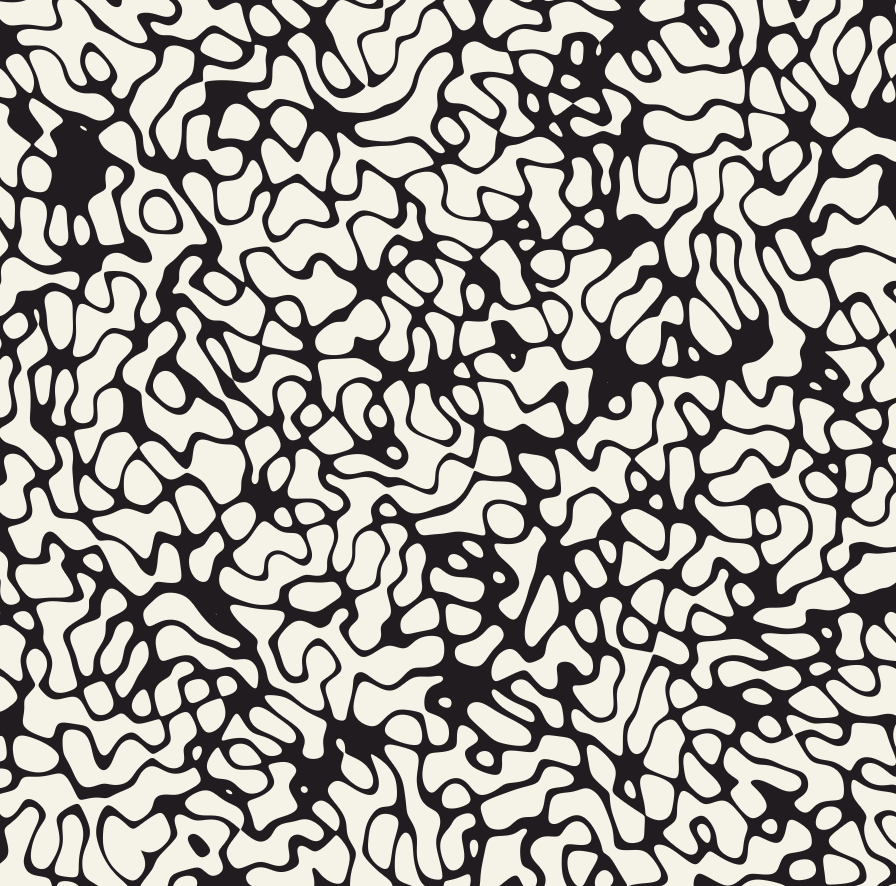
A Shadertoy shader for this pattern:

```glsl
// Draws a labyrinth of black ink veins and blots on cream paper.
// Many sine waves with scattered headings, lengths and phases add up to a
// smooth random field; the band of heights around zero is inked.

float hash(float n) {
    return fract(sin(n * 91.345 + 4.7) * 4758.54);
}

// Layered sines: x = height with unit variance, yz = its slope
vec3 waveField(vec2 p) {
    const int waves = 64;
    vec3 sum = vec3(0.0);
    for (int i = 0; i < waves; i++) {
        float id = float(i);
        float heading = id * 2.39996 + 0.3 * hash(id + 70.0);
        float frequency = mix(50.0, 158.0, fract(id * 0.75488));
        vec2 k = frequency * vec2(cos(heading), sin(heading));
        float phase = dot(k, p) + 6.28318 * hash(id);
        sum += vec3(sin(phase), k * cos(phase));
    }
    return sum / sqrt(0.5 * float(waves));
}

void mainImage(out vec4 fragColor, in vec2 fragCoord) {
    vec3 paper = vec3(0.96, 0.95, 0.91);
    vec3 ink = vec3(0.13, 0.11, 0.12);

    // Canvas width is one unit
    vec2 p = fragCoord / iResolution.x;
    vec3 field = waveField(p);

    // Distance to the rim of the inked band, negative inside it
    float slope = max(length(field.yz), 8.0);
    float rim = (abs(field.x) - 0.48) / slope;

    // Rim smoothed over one pixel
    float cover = clamp(0.5 - rim * iResolution.x, 0.0, 1.0);
    fragColor = vec4(mix(paper, ink, cover), 1.0);
}
```
